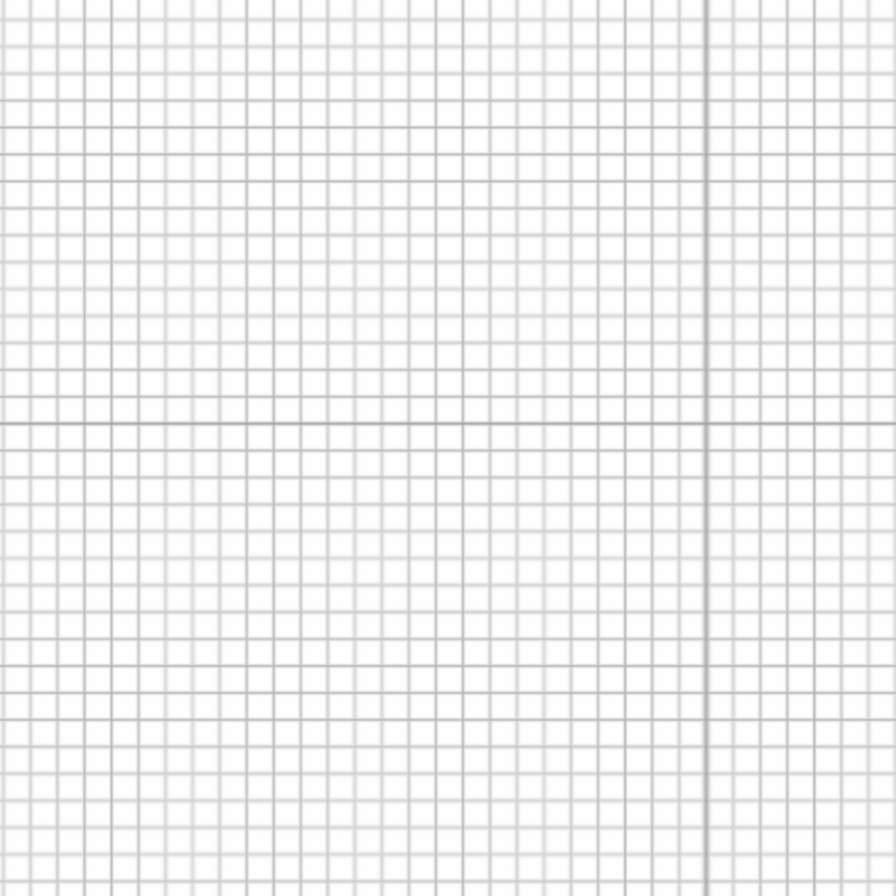
Write a Shadertoy shader that draws this pattern.

```glsl
float hash(vec2 p) {
    vec3 q = fract(vec3(p.xyx) * vec3(0.1031, 0.1030, 0.0973));
    q += dot(q, q.yzx + 33.33);
    return fract((q.x + q.y) * q.z);
}

// Soft stroke: a wider spread makes the same ink paler
float stroke(float dist, float spread, float ink) {
    spread = max(spread, 0.45 / iResolution.y);
    return ink / spread * exp(-0.5 * dist * dist / (spread * spread));
}

// One family of parallel lines whose sharpness rises and falls in a slow beat
float ruling(float x, float offset, float pitch, float beat, float peak,
             float heavy, float heavySpread, float heavyInk, float seed) {
    float index = round((x - offset) / pitch);
    float dist = x - offset - index * pitch;
    float sharpness = 0.5 + 0.5 * cos(6.2832 * (index - peak) / beat);
    sharpness = mix(sharpness, hash(vec2(index + 7.0, seed)), 0.2);
    float spread = mix(0.0022, 0.00125, sharpness);
    float ink = mix(0.00026, 0.00033, sharpness);
    if (index == heavy) {
        spread = heavySpread;
        ink = heavyInk;
    }
    return stroke(dist, spread, ink);
}

void mainImage(out vec4 fragColor, in vec2 fragCoord) {
    vec2 uv = fragCoord / iResolution.xy;

    // Vertical and horizontal rulings, each with one heavier line
    float columns = ruling(uv.x, 0.0038, 0.03017, 6.5, 3.5, 26.0, 0.0028, 0.00076, 3.0);
    float rows = ruling(uv.y, 0.0163, 0.03005, 10.0, 7.0, 17.0, 0.0016, 0.00049, 11.0);

    // Crossings darken only slightly
    float ink = max(columns, rows) + 0.25 * min(columns, rows);
    fragColor = vec4(vec3(0.995 - ink), 1.0);
}
```
